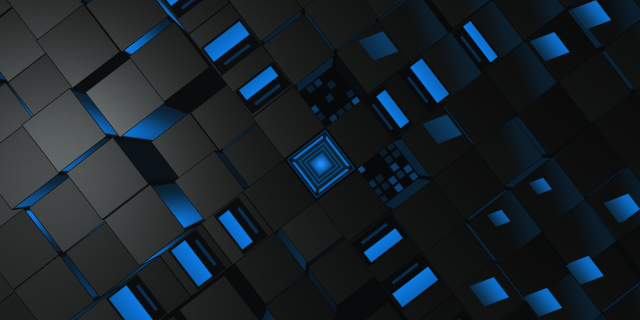
This background is drawn by a Shadertoy shader. Its source:

```glsl
// A field of dark square blocks seen from above in perspective, lit grey from the left.
// Rays step cell by cell through a tilted grid; walls between uneven blocks glow blue.
// Light bars follow both grid axes around a nested shaft; panels repeat on the right.

#define CENTER vec2(0.003, -0.013)
#define TILT 0.655
#define CELL 0.164
#define PIT_SCALE 0.9
#define LAMP vec2(-0.76, 0.06)
#define BLUE vec3(0.05, 0.48, 0.89)
#define NAVY vec3(0.04, 0.17, 0.27)
#define SHADOW vec3(0.026, 0.032, 0.036)

float hash(vec2 c) { return fract(sin(dot(c, vec2(127.1, 311.7))) * 43758.5); }

float band(float x, float middle, float halfWidth) {
    return 1.0 - smoothstep(halfWidth - 0.012, halfWidth + 0.012, abs(x - middle));
}

// Apparent size of a block top; larger means nearer to the eye.
float topScale(vec2 cell) {
    vec2 a = abs(cell);
    float ring = max(a.x, a.y);
    if (min(a.x, a.y) < 0.5) return 1.0;
    if (cell.x > 0.5) return ring < 1.5 ? PIT_SCALE : 0.98 + 0.05 * hash(cell);
    float rise = 0.9 + 0.22 * smoothstep(1.5, 3.0, ring);
    return rise + 0.1 * (hash(cell + 17.0) - 0.5) * step(1.5, ring);
}

// Nested frames around a bright square core.
vec3 shaft(vec2 d) {
    float m = max(abs(d.x), abs(d.y));
    float corner = min(abs(d.x), abs(d.y)) / max(m, 0.001);
    float frames = 0.4 * band(m, 0.22, 0.014) + 0.45 * band(m, 0.29, 0.013);
    frames += 0.85 * band(m, 0.39, 0.024) * (1.0 - smoothstep(0.86, 0.92, corner));
    frames += 0.4 * band(m, 0.455, 0.012);
    vec3 color = mix(SHADOW, NAVY, 0.8 - 0.8 * smoothstep(0.3, 0.5, m));
    color = mix(color, BLUE, frames);
    vec3 core = mix(BLUE * 0.6, vec3(0.12, 0.56, 1.0), exp(-70.0 * dot(d, d)));
    return mix(color, core, 1.0 - smoothstep(0.13, 0.19, m));
}

vec3 blockTop(vec2 cell, vec2 f, float light) {
    float edge = 0.5 - max(abs(f.x), abs(f.y));
    float shade = light * (0.8 + 0.35 * hash(cell + 5.0)) * (1.0 - 0.25 * f.x - 0.1 * f.y);
    shade *= 0.97 + 0.06 * hash(floor(f * 60.0) + cell);
    vec3 color = shade * vec3(0.95, 1.0, 1.0);
    // Some blocks on the dark side catch a faint blue sheen.
    float sheen = step(1.5, cell.x) * step(0.55, hash(cell + 23.0));
    color = mix(color, NAVY, 0.55 * sheen * smoothstep(-0.1, 0.5, f.x - 0.3 * f.y));
    return mix(SHADOW, color, smoothstep(0.0, 0.02, edge));
}

// Small glowing panels scattered on a dark floor.
vec3 pitFloor(vec2 cell, vec2 f) {
    vec2 grid = (f + 0.5) * 5.0;
    vec2 local = abs(fract(grid) - 0.5);
    float pick = hash(floor(grid) + cell * 9.0);
    float panel = 1.0 - smoothstep(0.30, 0.42, max(local.x, local.y));
    vec3 color = mix(SHADOW, NAVY, 0.6 * panel * step(0.5, pick));
    return mix(color, BLUE, panel * smoothstep(0.8, 1.0, pick) * 0.5);
}

vec3 wall(vec2 cell, float along, float drop, float light) {
    float pick = hash(cell + 31.0);
    float ends = 1.0 - smoothstep(0.42, 0.47, abs(along));
    float lean = hash(cell + 3.0) < 0.5 ? -1.0 : 1.0;
    float glow = smoothstep(0.3, 0.9, pick) * smoothstep(-0.4, 0.4, along * lean);
    vec3 color = mix(SHADOW + 0.06 * light, NAVY, ends * smoothstep(0.2, 0.5, pick) * 0.7);
    return mix(color, BLUE, ends * glow * exp(-3.0 * drop) * step(cell.x, 0.5));
}

vec3 blocks(vec2 d, float light) {
    vec2 heading = mix(vec2(-1.0), vec2(1.0), step(0.0, d));
    vec2 ray = heading * max(abs(d), 0.0001);
    float depth = 0.75;
    vec2 cell = floor(ray * depth + 0.5);
    bool crossedX = false;
    for (int i = 0; i < 12; i++) {
        float scale = topScale(cell);
        vec2 f = ray * depth - cell;
        if (depth * scale > 1.0) return wall(cell, crossedX ? f.y : f.x, depth - 1.0 / scale, light);
        vec2 leave = (cell + 0.5 * heading) / ray;
        depth = min(leave.x, leave.y);
        f = ray / scale - cell;
        if (depth * scale >= 1.0)
            return cell.x > 0.5 && scale < 0.95 ? pitFloor(cell, f) : blockTop(cell, f, light);
        crossedX = leave.x < leave.y;
        cell += heading * (crossedX ? vec2(1.0, 0.0) : vec2(0.0, 1.0));
    }
    return SHADOW;
}

// Bright bars in dark recesses, mirrored along both axes.
vec3 axisBars(vec3 color, vec2 d) {
    vec2 a = abs(d);
    bool right = a.x > a.y && d.x > 0.0;
    float far = max(a.x, a.y) * (right ? 1.13 : a.x > a.y ? 0.95 : 1.0);
    float across = min(a.x, a.y);
    for (float n = 0.0; n < 3.0; n++) {
        float middle = 1.95 + n + 0.38 * step(1.5, n);
        float halfWidth = n > 1.5 && right ? 0.1 : 0.12 + 0.04 * n;
        float recess = band(far, middle - 0.12, halfWidth + 0.16) * band(across, 0.0, 0.47);
        float bar = band(far, middle, halfWidth) * band(across, 0.0, n > 0.5 ? 0.43 : 0.38);
        float rim = band(far, middle - halfWidth - 0.16, 0.03) * band(across, 0.0, 0.3);
        color = mix(color, SHADOW, recess * 0.85);
        color = mix(color, BLUE, 0.3 * rim);
        color = mix(color, BLUE * (1.0 - 0.6 * (far - middle + halfWidth)), bar);
    }
    return color;
}

// Blue panels on a skewed lattice over the dark right side.
vec3 sidePanels(vec3 color, vec2 d) {
    vec2 cell = floor(d + vec2(0.48, 0.38));
    vec2 f = d - vec2(0.02, 0.12) - cell;
    float row = abs(cell.y);
    bool inner = row < 1.5;
    bool rowLit = (inner && row > 0.5) || cell.y < -2.5;
    float phase = inner ? -1.0 : 2.0 * cell.y;
    if (!rowLit || cell.x < (inner ? 1.5 : 0.5) || mod(cell.x + phase, 4.0) > 1.5) return color;
    if (inner) f.x -= cell.x < 3.0 ? 0.22 : -0.2;
    else f -= row > 4.5 ? vec2(-0.28, 0.22) : vec2(0.04, row > 3.5 ? 0.1 - 0.1 * cell.x : 0.0);
    float size = row > 2.5 && row < 3.5 ? 0.14 : 0.24;
    float panel = band(f.x, 0.0, size) * band(f.y + 0.3 * f.x, 0.0, size);
    float power = smoothstep(1.0, 4.0, max(cell.x, row)) * smoothstep(-1.2, 1.0, f.x / size);
    return mix(color, mix(NAVY, BLUE, power), panel * 0.9);
}

void mainImage(out vec4 fragColor, in vec2 fragCoord) {
    float c = cos(TILT), s = sin(TILT);
    vec3 total = vec3(0.0);
    // Four samples per pixel smooth every edge.
    for (int i = 0; i < 4; i++) {
        vec2 jitter = vec2(i % 2, i / 2) * 0.5 - 0.25;
        vec2 p = (fragCoord + jitter - 0.5 * iResolution.xy) / iResolution.y;
        float r2 = dot(p - LAMP, p - LAMP);
        float light = 0.054 + 0.13 * exp(-2.0 * r2) + 0.17 * exp(-9.0 * r2);
        vec2 q = p - CENTER;
        vec2 d = vec2(c * q.x + s * q.y, c * q.y - s * q.x) / CELL;
        bool inShaft = max(abs(d.x), abs(d.y)) < 0.5;
        total += inShaft ? shaft(d) : sidePanels(axisBars(blocks(d, light), d), d);
    }
    fragColor = vec4(total * 0.25, 1.0);
}
```
